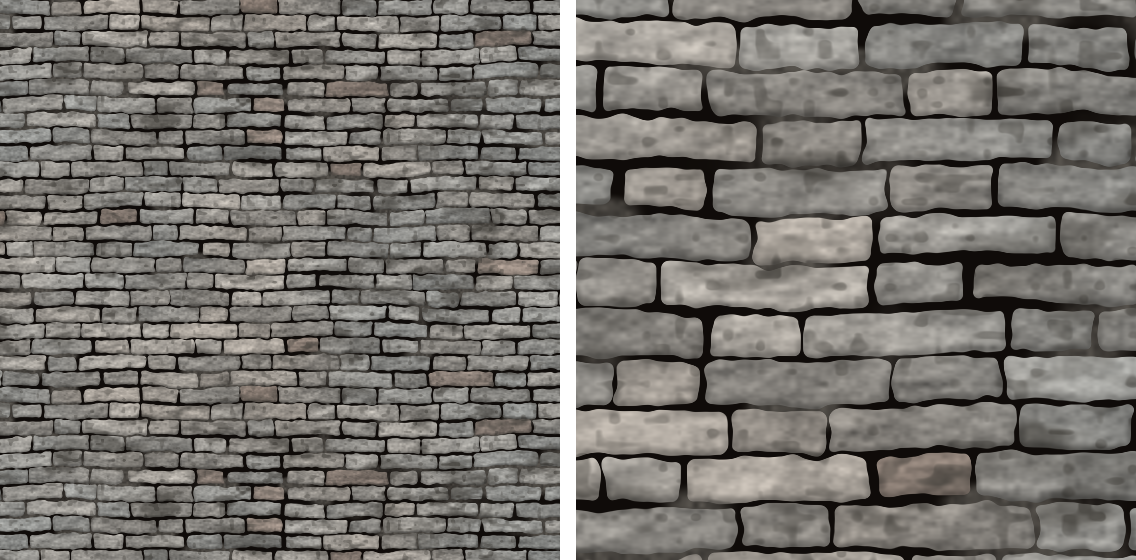
Left: the whole. Right: its middle third, enlarged.
Write a Shadertoy shader that draws this texture.

```glsl
const float ROWS = 34.6;          // courses over the canvas height
const float ROW_PERIOD = 24.0;    // courses before the wall repeats
const float ROW_OFFSET = 0.06;    // start of the top course
const float PAIR_LENGTH = 6.0;    // long + short brick, in course heights
const float LONG_SHARE = 0.645;   // part of a pair taken by the long brick
const float JOINT_JITTER = 0.10;  // shift of upright joints, in pairs
const float CORNER = 0.14;
const vec2 JOINT_HALF_WIDTH = vec2(0.035, 0.125);

const vec3 COOL_STONE = vec3(0.555, 0.56, 0.55);
const vec3 WARM_STONE = vec3(0.615, 0.59, 0.56);
const vec3 BROWN_STONE = vec3(0.53, 0.465, 0.425);
const vec3 STAIN = vec3(0.25, 0.24, 0.22);
const vec3 MORTAR = vec3(0.40, 0.385, 0.36);
const vec3 GAP = vec3(0.06, 0.045, 0.035);

float hash(vec2 p) {
    vec3 q = fract(vec3(p.xyx) * 0.1031);
    q += dot(q, q.yzx + 33.33);
    return fract((q.x + q.y) * q.z);
}

// Value noise that repeats vertically every ROW_PERIOD courses
float noise(vec2 p, vec2 freq, float seed) {
    p *= freq;
    float period = ROW_PERIOD * freq.y;
    vec2 i = floor(p), f = fract(p);
    f = f * f * (3.0 - 2.0 * f);
    float y0 = mod(i.y, period), y1 = mod(i.y + 1.0, period);
    float x0 = i.x + seed * 37.0, x1 = x0 + 1.0;
    return mix(mix(hash(vec2(x0, y0)), hash(vec2(x1, y0)), f.x),
               mix(hash(vec2(x0, y1)), hash(vec2(x1, y1)), f.x), f.y);
}

float fbm(vec2 p, vec2 freq, float seed) {
    float sum = 0.0, amp = 0.5;
    for (int i = 0; i < 4; i++) {
        sum += amp * noise(p, freq, seed + float(i));
        freq *= 2.0;
        amp *= 0.55;
    }
    return sum / 1.01;
}

// Position of upright joint k in a course, in pairs
float jointAt(float k, float row) {
    float jitter = hash(vec2(k + 71.0, row * 3.0 + 5.0)) - 0.5;
    return floor(k * 0.5) + LONG_SHARE * mod(k, 2.0) + JOINT_JITTER * jitter;
}

float roundedBox(vec2 p, vec2 halfSize, float radius) {
    vec2 q = abs(p) - halfSize + radius;
    return length(max(q, 0.0)) + min(max(q.x, q.y), 0.0) - radius;
}

void mainImage(out vec4 fragColor, in vec2 fragCoord) {
    vec2 uv = fragCoord / iResolution.y;
    float pixel = ROWS / iResolution.y;
    vec2 wall = vec2(uv.x, 1.0 - uv.y) * ROWS + vec2(0.0, ROW_OFFSET);

    // Uneven laying and ragged edges
    vec2 p = wall;
    p.y += 0.30 * (noise(wall, vec2(0.25), 1.0) - 0.5);
    p += 0.13 * (vec2(noise(wall, vec2(2.0), 2.0), noise(wall, vec2(2.0), 3.0)) - 0.5);

    // Find the brick between its two upright joints
    float row = mod(floor(p.y), ROW_PERIOD);
    float shift = 0.5 * mod(row, 2.0) + 0.3 * hash(vec2(row, 19.0));
    float x = p.x / PAIR_LENGTH + shift;
    float left = -1e3, right = 1e3, brick = 0.0;
    for (int i = -2; i < 5; i++) {
        float k = 2.0 * floor(x) + float(i);
        float joint = jointAt(k, row);
        if (joint <= x && joint > left) { left = joint; brick = k; }
        if (joint > x) right = min(right, joint);
    }
    vec2 id = vec2(brick + 40.0, row);
    vec2 local = vec2((x - 0.5 * (left + right)) * PAIR_LENGTH, fract(p.y) - 0.5);
    vec2 halfSize = vec2(0.5 * (right - left) * PAIR_LENGTH, 0.5);

    // Joint width changes along the wall; a few bricks are set smaller
    float wear = noise(wall, vec2(0.5, 1.0), 5.0);
    float jointWidth = mix(JOINT_HALF_WIDTH.x, JOINT_HALF_WIDTH.y, wear * wear);
    jointWidth += 0.05 * step(0.9, hash(id + 13.0));
    float dist = roundedBox(local, halfSize - jointWidth, CORNER);
    dist += 0.07 * (noise(wall, vec2(4.0), 6.0) - 0.5);

    // Stone colour of each brick, drifting across the wall
    float warmth = hash(id + 3.0) * 0.6 + noise(wall, vec2(0.125), 7.0) * 0.8 - 0.2;
    vec3 stone = mix(COOL_STONE, WARM_STONE, clamp(warmth, 0.0, 1.0));
    stone = mix(stone, BROWN_STONE, 0.7 * step(0.92, hash(id + 29.0)));

    // Mottling, grain and relief lit from the upper left
    float rough = fbm(wall, vec2(1.0, 2.0), 11.0);
    float relief = rough - fbm(wall + vec2(0.10, 0.12), vec2(1.0, 2.0), 11.0);
    float grain = noise(wall, vec2(8.0), 21.0) - 0.5;
    float tone = 1.0 + 0.24 * (hash(id + 7.0) - 0.5) + 0.35 * (rough - 0.5);
    tone += 0.55 * relief + 0.14 * grain;
    stone *= tone;

    // Weathered stains and pits, stronger on some bricks
    float stain = smoothstep(0.50, 0.72, fbm(wall, vec2(0.5, 1.0), 31.0));
    stain *= 0.3 + 0.5 * hash(id + 17.0);
    float pits = smoothstep(0.70, 0.88, noise(wall, vec2(3.0, 4.0), 41.0));
    stone = mix(stone, STAIN, clamp(0.75 * stain + 0.35 * pits, 0.0, 0.8));

    // Worn rim: pale on top, shaded below
    float rim = smoothstep(-0.20, -0.02, dist);
    stone *= 1.0 - rim * (0.12 + 0.30 * local.y);

    // Dark open joints, partly filled with mortar
    float filled = smoothstep(0.55, 0.80, noise(wall, vec2(0.5, 1.0), 51.0));
    vec3 jointColor = mix(GAP, MORTAR * (0.9 + 0.4 * grain), 0.75 * filled);
    float cover = smoothstep(0.6 * pixel, -0.6 * pixel, dist);
    fragColor = vec4(clamp(mix(jointColor, stone, cover), 0.0, 1.0), 1.0);
}
```
